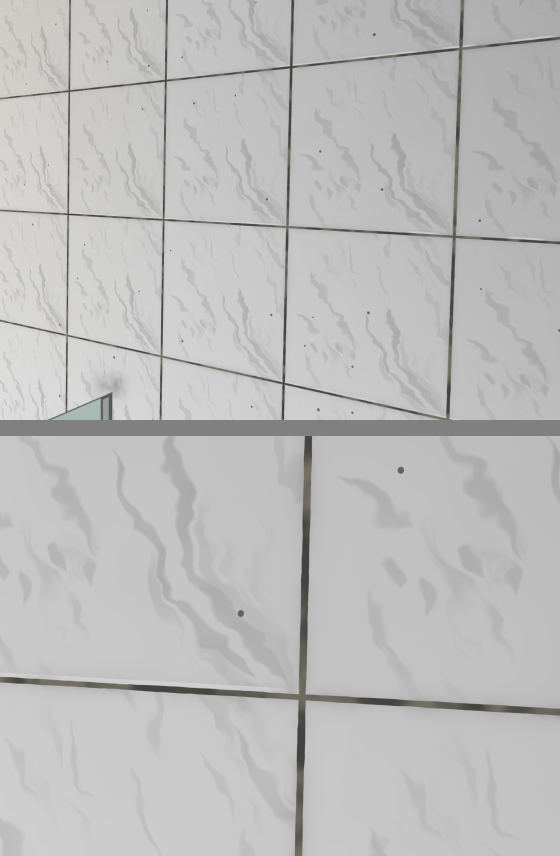
Top: the whole. Bottom: its middle third, enlarged.
Write a Shadertoy shader that draws this texture.

```glsl
const vec3 GROUT_DARK = vec3(0.27, 0.26, 0.25);
const vec3 GROUT_WORN = vec3(0.45, 0.44, 0.39);
const vec3 GLASS = vec3(0.66, 0.73, 0.70);
const vec3 GLASS_RIM = vec3(0.33, 0.35, 0.34);

float hash(vec2 p) {
    return fract(sin(dot(p, vec2(127.1, 311.7))) * 43758.55);
}

float noise(vec2 p) {
    vec2 i = floor(p), f = fract(p);
    f = f * f * (3.0 - 2.0 * f);
    float low = mix(hash(i), hash(i + vec2(1, 0)), f.x);
    float high = mix(hash(i + vec2(0, 1)), hash(i + vec2(1, 1)), f.x);
    return mix(low, high, f.y);
}

float fbm(vec2 p) {
    return 0.55 * noise(p) + 0.3 * noise(p * 2.1 + 7.0) + 0.15 * noise(p * 4.3 + 3.0);
}

// Floor plane: canvas to tile units, x right and y down
vec2 floorCoord(vec2 p) {
    mat3 view = mat3(0.18434, -0.04697, -0.11523,
                     -0.00126, 0.29752, 0.00841,
                     0.16493, 0.21701, 1.0);
    vec3 q = inverse(view) * vec3(p.x, 1.0 - p.y, 1.0);
    return q.xy / q.z;
}

// Soft stroke from a to b, tapered at both ends
float vein(vec2 p, vec2 a, vec2 b, float width) {
    vec2 ab = b - a;
    float t = clamp(dot(p - a, ab) / dot(ab, ab), 0.0, 1.0);
    float edge = length(p - a - ab * t) - width * 4.0 * t * (1.0 - t);
    return 1.0 - smoothstep(-0.006, 0.007, edge);
}

// Marble print, the same on every tile
float marble(vec2 f) {
    vec2 warp = vec2(fbm(f * 9.0), fbm(f * 9.0 + 31.0)) - 0.5;
    vec2 p = f + 0.11 * warp;

    float m = vein(p, vec2(0.62, 0.42), vec2(0.76, 0.76), 0.024);
    m = max(m, vein(p, vec2(0.73, 0.68), vec2(0.95, 0.99), 0.022));
    m = max(m, vein(p, vec2(0.50, 0.48), vec2(0.72, 0.82), 0.014));
    m = max(m, vein(p, vec2(0.68, 0.76), vec2(0.87, 0.98), 0.020));
    m = max(m, 0.8 * vein(p, vec2(0.17, 0.28), vec2(0.34, 0.52), 0.018));
    m = max(m, 0.8 * vein(p, vec2(0.31, 0.46), vec2(0.45, 0.70), 0.012));
    m = max(m, 0.8 * vein(p, vec2(0.06, 0.56), vec2(0.23, 0.64), 0.014));
    m = max(m, 0.7 * vein(p, vec2(0.83, 0.06), vec2(0.98, 0.30), 0.020));

    // Row of short flecks and a row of thin upper strokes
    for (int i = 0; i < 4; i++) {
        float k = float(i);
        vec2 fleck = vec2(0.18 + 0.085 * k, 0.70 + 0.04 * sin(k * 2.3));
        m = max(m, 0.75 * vein(p, fleck, fleck + vec2(0.02, 0.08), 0.017));
        vec2 stroke = vec2(0.24 + 0.17 * k, 0.13 + 0.08 * sin(k * 4.1));
        m = max(m, 0.5 * vein(p, stroke, stroke + vec2(0.08, 0.17), 0.010));
    }

    // Faint diagonal streaks
    vec2 along = normalize(vec2(0.45, 0.89));
    vec2 q = vec2(dot(p, vec2(along.y, -along.x)), dot(p, along));
    float streak = smoothstep(0.60, 0.78, fbm(q * vec2(22.0, 5.0)));
    streak *= smoothstep(0.35, 0.65, noise(f * 4.0 + 12.0));
    return max(m, 0.55 * streak) * mix(0.6, 1.0, noise(f * 14.0));
}

// Sparse dark specks scattered over the floor
float specks(vec2 uv, float blur) {
    vec2 cell = floor(uv * 3.0);
    vec2 center = 0.2 + 0.6 * vec2(hash(cell + 5.0), hash(cell + 17.0));
    float radius = mix(0.004, 0.009, hash(cell + 29.0));
    float d = length(fract(uv * 3.0) - center) / 3.0 - radius;
    return step(0.72, hash(cell + 41.0)) * (1.0 - smoothstep(-blur, blur, d));
}

float below(float edge, float x, float blur) {
    return 1.0 - smoothstep(edge - blur, edge + blur, x);
}

void mainImage(out vec4 fragColor, in vec2 fragCoord) {
    vec2 p = fragCoord / iResolution.xy * vec2(4.0 / 3.0, 1.0);
    float px = 1.0 / iResolution.y;
    vec2 uv = floorCoord(p);
    vec2 blur = fwidth(uv) * 0.7;
    vec2 joint = uv - round(uv);
    vec2 gap = abs(joint);

    // Light falls off toward the upper right
    float shade = 0.875 - 0.1 * p.x - 0.075 * p.y;
    shade += 0.016 * (hash(floor(uv)) - 0.5) + 0.012 * (fbm(uv * 5.0) - 0.5);
    vec3 color = shade * mix(vec3(1.0), vec3(1.01, 1.0, 0.97), below(0.25, p.x, 0.25) * p.y);
    color *= 1.0 - 0.13 * marble(fract(uv));

    // Grime by the joints and loose specks
    float wear = fbm(uv * 11.0);
    color *= 1.0 - 0.22 * wear * exp(-70.0 * min(gap.x, gap.y));
    color = mix(color, GROUT_DARK, 0.75 * specks(uv, max(blur.x, blur.y)));

    // Pale tile lip above the rows, then grout with ragged edges
    float lip = below(0.007, abs(joint.y + 0.010), blur.y);
    color = mix(color, vec3(0.86), 0.6 * lip * smoothstep(0.3, 0.6, noise(uv * 6.0)));
    vec2 halfWidth = vec2(0.0085, 0.0065) * mix(0.8, 1.2, fbm(uv * 24.0));
    float grout = max(below(halfWidth.x, gap.x, blur.x), below(halfWidth.y, gap.y, blur.y));
    color = mix(color, mix(GROUT_DARK, GROUT_WORN, smoothstep(0.35, 0.75, wear)), grout);

    // Glass panel corner with a dark rim and a smudge above it
    float smudge = exp(-900.0 * dot(p - vec2(0.26, 0.08), p - vec2(0.26, 0.08)));
    color *= 1.0 - 0.35 * smudge * fbm(p * 50.0);
    float slope = p.y - 0.43 * (p.x - 0.113);
    float panel = below(0.0, slope, px) * below(0.268, p.x, px);
    float rim = max(below(0.003, abs(slope), px), below(0.014, abs(p.x - 0.254), px));
    vec3 glass = mix(GLASS, GLASS_RIM, rim);
    glass = mix(glass, vec3(0.62), below(0.007, abs(p.x - 0.252), px) * below(-0.008, slope, px));
    color = mix(color, glass, panel);

    fragColor = vec4(color, 1.0);
}
```
